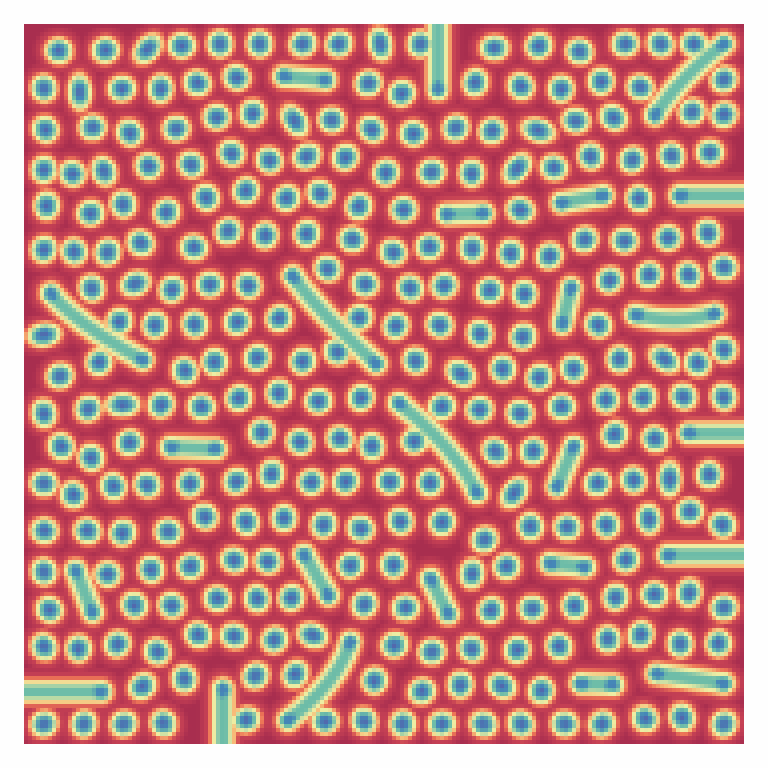
Reproduce this pattern procedurally as a Shadertoy shader.

```glsl
// Reaction-diffusion spots: blue-cored dots and a few worm-like bars on crimson,
// inside a white margin. Dots sit on a jittered staggered lattice whose nodes
// repel each other; some 3x3 blocks of nodes fuse into a bar. Shown on coarse pixels.

const float MARGIN = 0.03125;   // white frame, share of the canvas
const float NODES = 18.0;       // lattice nodes per side
const float BLOCK = 3.0;        // nodes per block side
const float GRID = 180.0;       // coarse pixels per side

vec2 hash2(vec2 p, float seed) {
    vec2 k = vec2(dot(p, vec2(127.1, 311.7)), dot(p, vec2(269.5, 183.3)));
    return fract(sin(k + seed * 17.3) * 43758.5453);
}

bool outside(vec2 id, float count) {
    return any(lessThan(id, vec2(0.0))) || any(greaterThanEqual(id, vec2(count)));
}

vec2 keepInside(vec2 p) {
    return clamp(p, vec2(0.5), vec2(NODES - 0.5));
}

// Staggered lattice with random offsets and a slow drift of the rows and columns
vec2 jitteredNode(vec2 id) {
    float stagger = mod(id.y, 2.0) < 0.5 ? -0.23 : 0.23;
    vec2 drift = 0.2 * sin(id.yx * vec2(0.75, 0.62) + vec2(1.3, 4.1));
    vec2 jitter = (hash2(id, 1.0) - 0.5) * 0.46;
    return keepInside(id + 0.5 + vec2(stagger, 0.0) + drift + jitter);
}

// Push a node away from neighbours that are too close
vec2 relaxedNode(vec2 id) {
    vec2 p = jitteredNode(id), push = vec2(0.0);
    for (int y = -1; y <= 1; y++)
    for (int x = -1; x <= 1; x++) {
        vec2 other = id + vec2(x, y);
        if ((x == 0 && y == 0) || outside(other, NODES)) continue;
        vec2 away = p - jitteredNode(other);
        float gap = length(away) + 0.001;
        push += away / gap * max(0.0, 1.1 - gap) * 0.42;
    }
    return keepInside(p + push);
}

// Bar of a block: xy = direction, z = 0 none, 1 short, 2 long
vec3 blockBar(vec2 block) {
    vec2 pick = hash2(block, 2.0), turn = hash2(block, 3.0);
    if (outside(block, NODES / BLOCK) || pick.x > 0.66) return vec3(0.0);
    vec2 axis = turn.x < 0.5 ? vec2(1.0, 0.0) : vec2(0.0, 1.0);
    if (pick.y < 0.68) return vec3(axis * sign(block - 2.5), 1.0);
    vec2 diagonal = vec2(1.0, turn.x < 0.5 ? 1.0 : -1.0);
    return vec3(turn.y < 0.5 ? axis : diagonal, 2.0);
}

bool usedByBar(vec2 id) {
    vec2 block = floor(id / BLOCK);
    vec2 o = id - block * BLOCK - 1.0;
    vec3 bar = blockBar(block);
    if (bar.z < 0.5) return false;
    return o == vec2(0.0) || o == bar.xy || (bar.z > 1.5 && o == -bar.xy);
}

float segmentDistance(vec2 p, vec2 a, vec2 b) {
    vec2 ab = b - a;
    return length(p - a - ab * clamp(dot(p - a, ab) / (dot(ab, ab) + 1e-5), 0.0, 1.0));
}

// Slightly elliptic dot, a few of them clearly stretched
float dotDistance(vec2 p, vec2 id) {
    vec2 h = hash2(id, 4.0);
    float angle = h.x * 6.2832, stretch = 0.04 + 0.28 * pow(h.y, 14.0);
    vec2 q = p - relaxedNode(id);
    vec2 axis = vec2(cos(angle), sin(angle));
    return length(vec2(dot(q, axis) * (1.0 - stretch),
                       dot(q, vec2(-axis.y, axis.x)) * (1.0 + 0.5 * stretch)));
}

// Curved bar with a pale spine and darker ends
float barDistance(vec2 p, vec2 block, vec3 bar) {
    vec2 id = block * BLOCK + 1.0;
    vec2 middle = relaxedNode(id), a = middle, b = relaxedNode(id + bar.xy);
    vec2 control = 0.5 * (a + b);
    if (bar.z > 1.5) {
        a = relaxedNode(id - bar.xy);
        control = mix(0.5 * (a + b), middle, 1.2);
    } else if (outside(id + 2.0 * bar.xy, NODES)) {
        b = a + bar.xy * 2.5;    // runs through the wall
        control = 0.5 * (a + b);
    }
    float d = 9.0;
    vec2 last = a;
    for (int i = 1; i <= 6; i++) {
        float t = float(i) / 6.0;
        vec2 next = mix(mix(a, control, t), mix(control, b, t), t);
        d = min(d, segmentDistance(p, last, next));
        last = next;
    }
    float fromEnd = min(length(p - a), length(p - b));
    return length(vec2(d, mix(0.09, 0.195, smoothstep(0.05, 0.3, fromEnd))));
}

// Colour by distance from a core: blue, teal, cream, orange, crimson
vec3 spotColour(float d) {
    vec3 c = mix(vec3(0.32, 0.41, 0.68), vec3(0.27, 0.53, 0.72), smoothstep(0.02, 0.12, d));
    c = mix(c, vec3(0.43, 0.74, 0.66), smoothstep(0.12, 0.20, d));
    c = mix(c, vec3(0.93, 0.93, 0.64), smoothstep(0.20, 0.29, d));
    c = mix(c, vec3(0.97, 0.75, 0.48), smoothstep(0.29, 0.34, d));
    c = mix(c, vec3(0.93, 0.46, 0.34), smoothstep(0.33, 0.385, d));
    c = mix(c, vec3(0.77, 0.25, 0.33), smoothstep(0.375, 0.46, d));
    return mix(c, vec3(0.66, 0.18, 0.31), smoothstep(0.44, 0.68, d));
}

// Snap to coarse pixel centres with antialiased steps
vec2 coarse(vec2 p, float width) {
    vec2 t = p - 0.5;
    return floor(t) + 0.5 + clamp((fract(t) - 0.5) / width + 0.5, 0.0, 1.0);
}

void mainImage(out vec4 fragColor, in vec2 fragCoord) {
    float side = min(iResolution.x, iResolution.y);
    vec2 canvas = (fragCoord - 0.5 * iResolution.xy) / side;
    float scale = 1.0 - 2.0 * MARGIN, pixel = 1.0 / (side * scale);
    vec2 field = canvas / scale + 0.5;
    vec2 p = coarse(field * GRID, pixel * GRID) * NODES / GRID;

    float d = 9.0;
    for (int y = -1; y <= 1; y++)
    for (int x = -1; x <= 1; x++) {
        vec2 id = floor(p) + vec2(x, y), block = floor(p / BLOCK) + vec2(x, y);
        if (!outside(id, NODES) && !usedByBar(id)) d = min(d, dotDistance(p, id));
        vec3 bar = blockBar(block);
        if (bar.z > 0.5) d = min(d, barDistance(p, block, bar));
    }

    vec2 edge = abs(field - 0.5) - 0.5;
    float frame = smoothstep(-0.5, 0.5, max(edge.x, edge.y) / pixel);
    fragColor = vec4(mix(spotColour(d), vec3(0.995), frame), 1.0);
}
```
